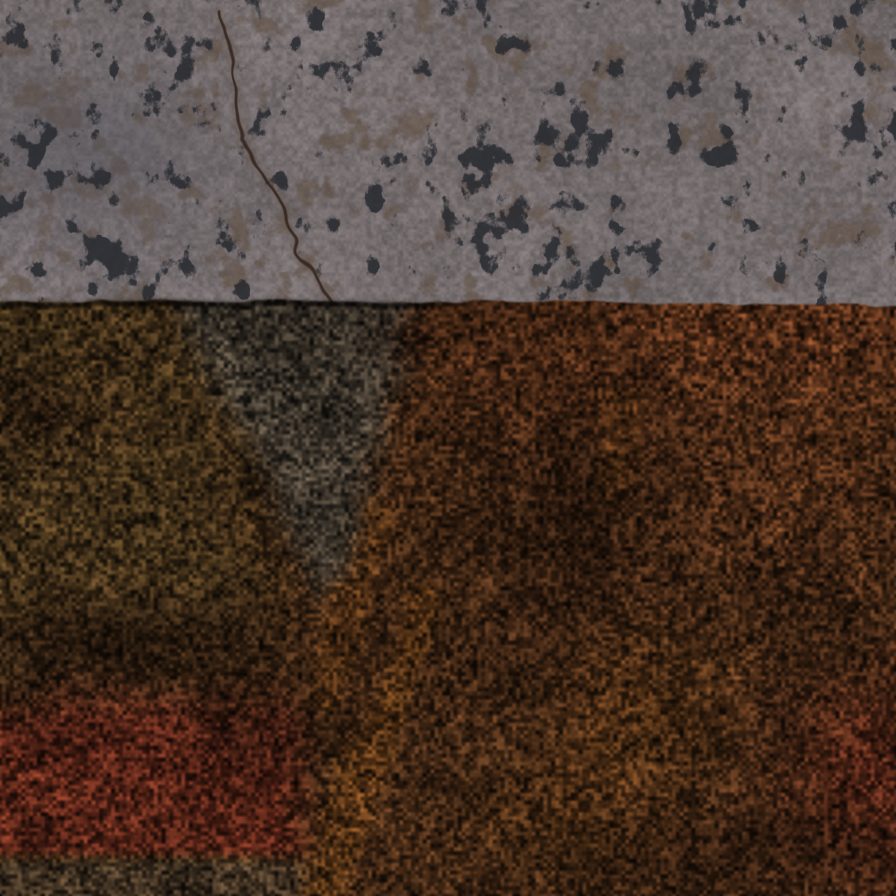
Write a Shadertoy shader that draws this texture.

```glsl
#define EDGE_Y 0.661
#define PLASTER vec3(0.45, 0.42, 0.425)
#define PIT vec3(0.15, 0.16, 0.18)
#define BROWN vec3(0.225, 0.135, 0.07)
#define OLIVE vec3(0.225, 0.165, 0.085)
#define SLATE vec3(0.215, 0.195, 0.165)
#define RUST vec3(0.34, 0.18, 0.095)
#define RED vec3(0.30, 0.115, 0.075)
#define OCHRE vec3(0.34, 0.20, 0.075)
#define UMBER vec3(0.12, 0.065, 0.035)
#define GRAIN_SCALE 230.0
#define GRAIN_DEPTH 1.9

const vec2 CRACK[6] = vec2[6](vec2(0.247, 0.985), vec2(0.262, 0.91), vec2(0.27, 0.845),
    vec2(0.3125, 0.78), vec2(0.332, 0.72), vec2(0.373, 0.66));

// Pit clusters: centre and radius
const vec3 CLUSTERS[11] = vec3[11](vec3(0.586, 0.958, 0.035), vec3(0.675, 0.835, 0.03),
    vec3(0.77, 0.85, 0.04), vec3(0.75, 0.71, 0.03), vec3(0.22, 0.89, 0.045),
    vec3(0.575, 0.79, 0.05), vec3(0.04, 0.79, 0.05), vec3(0.11, 0.735, 0.045),
    vec3(0.975, 0.86, 0.035), vec3(0.625, 0.71, 0.03), vec3(0.43, 0.77, 0.03));

float hash(vec2 p) {
    vec3 q = fract(vec3(p.xyx) * 0.1031);
    q += dot(q, q.yzx + 33.33);
    return fract((q.x + q.y) * q.z);
}

float noise(vec2 p) {
    vec2 i = floor(p), f = fract(p);
    f = f * f * (3.0 - 2.0 * f);
    return mix(mix(hash(i), hash(i + vec2(1, 0)), f.x),
               mix(hash(i + vec2(0, 1)), hash(i + vec2(1, 1)), f.x), f.y);
}

float fbm(vec2 p) {
    float sum = 0.0, amp = 0.5;
    for (int i = 0; i < 5; i++) {
        sum += amp * noise(p);
        p = mat2(1.6, 1.2, -1.2, 1.6) * p + 7.3;
        amp *= 0.5;
    }
    return sum;
}

float blob(vec2 p, vec2 centre, vec2 radius) {
    vec2 d = (p - centre) / radius;
    return exp(-dot(d, d));
}

float segment(vec2 p, vec2 a, vec2 b) {
    vec2 pa = p - a, ba = b - a;
    return length(pa - ba * clamp(dot(pa, ba) / dot(ba, ba), 0.0, 1.0));
}

float streak(vec2 p, vec2 a, vec2 b, float width) {
    return 1.0 - smoothstep(width * 0.2, width, segment(p, a, b));
}

vec3 plaster(vec2 p) {
    vec3 col = PLASTER * (0.86 + 0.28 * fbm(p * 9.0));
    col *= 0.83 + 0.34 * mix(noise(p * 170.0), noise(p * 330.0), 0.4);
    col = mix(col, vec3(0.36, 0.29, 0.23), 0.5 * smoothstep(0.56, 0.72, fbm(p * 38.0 + 20.0)));
    col = mix(col, vec3(0.31, 0.31, 0.34), 0.45 * blob(p, vec2(0.1, 0.83), vec2(0.12, 0.09)));

    // Dark pits gather in clusters
    float density = 0.0;
    for (int i = 0; i < 11; i++)
        density = max(density, blob(p, CLUSTERS[i].xy, vec2(CLUSTERS[i].z)));
    float pits = fbm(p * vec2(48.0, 40.0) + 3.0) + 0.13 * density;
    col = mix(col, PIT, 0.85 * smoothstep(0.62, 0.72, pits));

    // Hairline crack
    vec2 q = p + 0.008 * (vec2(noise(p * 60.0), noise(p * 60.0 + 40.0)) - 0.5);
    float d = 1.0;
    for (int i = 0; i < 5; i++) d = min(d, segment(q, CRACK[i], CRACK[i + 1]));
    col = mix(col, vec3(0.40, 0.33, 0.28), 0.4 * (1.0 - smoothstep(0.0, 0.012, d)));
    return mix(col, vec3(0.17, 0.12, 0.10), 0.8 * (1.0 - smoothstep(0.0005, 0.003, d)));
}

vec3 rustedWall(vec2 p) {
    vec2 q = p + 0.045 * (vec2(fbm(p * 14.0), fbm(p * 14.0 + 50.0)) - 0.48);
    vec3 col = mix(BROWN, OLIVE, 1.0 - smoothstep(0.2, 0.4, q.x));

    // Warm and dark stains
    col = mix(col, RUST, 0.75 * blob(q, vec2(0.9, 0.63), vec2(0.4, 0.09)));
    col = mix(col, RUST, 0.4 * blob(q, vec2(0.9, 0.47), vec2(0.2, 0.15)));
    col = mix(col, RUST, 0.4 * blob(q, vec2(0.57, 0.57), vec2(0.1, 0.09)));
    col = mix(col, UMBER, 0.55 * blob(q, vec2(0.64, 0.42), vec2(0.09, 0.2)));
    col = mix(col, UMBER, 0.5 * blob(q, vec2(0.04, 0.54), vec2(0.09, 0.05)));
    col = mix(col, OCHRE, 0.5 * blob(q, vec2(0.72, 0.2), vec2(0.09, 0.08)));
    col = mix(col, OCHRE, 0.4 * blob(q, vec2(0.64, 0.08), vec2(0.1, 0.07)));
    col = mix(col, RED, 0.7 * blob(q, vec2(0.98, 0.13), vec2(0.1, 0.1)));
    col = mix(col, UMBER, 0.5 * blob(q, vec2(0.8, 0.04), vec2(0.12, 0.05)));

    // Slate wedge narrowing downward
    float t = (q.y - 0.30) / 0.36;
    float wedge = smoothstep(-0.025, 0.035, q.x - mix(0.37, 0.2, t))
                * smoothstep(-0.025, 0.025, mix(0.37, 0.46, t) - q.x);
    col = mix(col, SLATE, 0.9 * wedge * smoothstep(0.0, 0.15, t));
    col = mix(col, UMBER, 0.6 * blob(q, vec2(0.46, 0.625), vec2(0.04, 0.035)));

    // Red panel under a dark arch, over a pale foot
    float side = 1.0 - smoothstep(0.31, 0.37, q.x);
    col = mix(col, UMBER, 0.75 * blob(q, vec2(0.14, 0.27), vec2(0.2, 0.06)));
    float panel = side * smoothstep(0.035, 0.055, p.y) * (1.0 - smoothstep(0.18, 0.26, q.y));
    col = mix(col, RED, 0.9 * panel);
    col = mix(col, UMBER, 0.55 * blob(q, vec2(0.28, 0.19), vec2(0.06, 0.05)));
    float foot = (1.0 - smoothstep(0.32, 0.35, q.x)) * (1.0 - smoothstep(0.03, 0.045, p.y));
    col = mix(col, vec3(0.22, 0.17, 0.12), 0.9 * foot);

    // Slanted ochre runs
    col = mix(col, OCHRE, 0.75 * streak(q, vec2(0.475, 0.33), vec2(0.43, 0.2), 0.03));
    col = mix(col, OCHRE, 0.5 * streak(q, vec2(0.42, 0.44), vec2(0.37, 0.22), 0.025));
    col = mix(col, OCHRE, 0.7 * streak(q, vec2(0.41, 0.16), vec2(0.36, 0.0), 0.045));
    col = mix(col, OCHRE, 0.4 * streak(q, vec2(0.7, 0.55), vec2(0.69, 0.46), 0.03));

    // Coarse mottling and gritty grain
    col *= 0.65 + 0.7 * fbm(p * vec2(24.0, 17.0));
    float grain = mix(noise(p * GRAIN_SCALE), noise(p * GRAIN_SCALE * 0.55 + 9.0), 0.35) - 0.5;
    col *= max(0.25, 1.02 + GRAIN_DEPTH * grain);
    return col + 0.09 * max(grain, 0.0) * vec3(1.0, 0.85, 0.7);
}

void mainImage(out vec4 fragColor, in vec2 fragCoord) {
    vec2 p = fragCoord / iResolution.xy;
    float edge = EDGE_Y + 0.007 * (noise(vec2(p.x * 7.0, 2.0)) - 0.5)
               + 0.004 * (noise(vec2(p.x * 45.0, 5.0)) - 0.5);
    float d = p.y - edge;
    vec3 col = mix(rustedWall(p), plaster(p), smoothstep(-0.002, 0.002, d));

    // Shadowed lip, fading to the right
    float lip = exp(-pow((d + 0.003) / 0.004, 2.0)) * (1.0 - smoothstep(0.45, 0.6, p.x));
    col *= 1.0 - 0.6 * lip;
    fragColor = vec4(col, 1.0);
}
```
